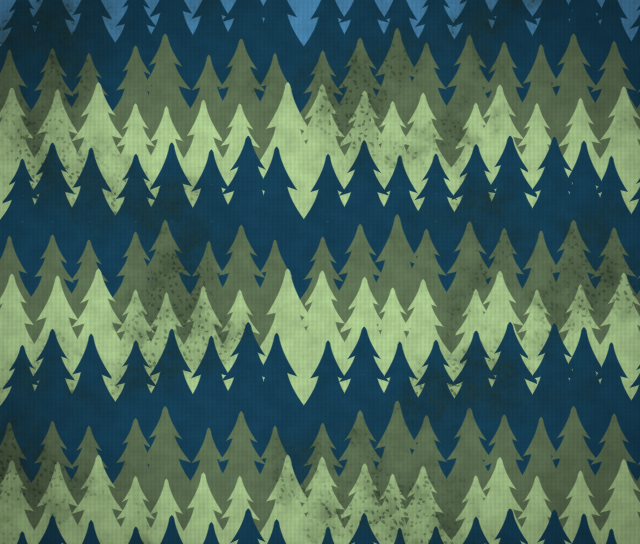
Give the GLSL for this pattern, as a Shadertoy shader.

```glsl
const vec3 SKY = vec3(0.26, 0.48, 0.63);
const vec3 INKS[3] = vec3[3](vec3(0.075, 0.225, 0.305),   // navy
                             vec3(0.33, 0.40, 0.295),     // olive
                             vec3(0.59, 0.70, 0.495));    // pale green
const vec3 DIRT = vec3(0.13, 0.18, 0.13);
const float BASES[3] = float[3](0.064, 0.211, 0.307);     // row floors, from the top
const float PERIOD = 0.3425;      // height of one navy-olive-green group
const float TOP_SHIFT = 0.025;    // the first row sits a little lower
const int ROWS = 10;
const float SPACING = 0.0691;     // mean distance between trees
const float JITTER = 0.5;
const float TREE_HEIGHT = 0.135;
const float HEIGHT_RANGE = 0.38;
const float THREADS = 125.0;
const float VIGNETTE = 0.3;

float hash(vec2 p) {
    vec3 q = fract(p.xyx * vec3(0.1031, 0.1030, 0.0973));
    q += dot(q, q.yzx + 33.33);
    return fract((q.x + q.y) * q.z);
}

// Distance to the nearest scattered point
float cellular(vec2 p) {
    vec2 cell = floor(p);
    float nearest = 2.0;
    for (int j = -1; j <= 1; j++)
    for (int i = -1; i <= 1; i++) {
        vec2 c = cell + vec2(i, j);
        vec2 point = c + vec2(hash(c), hash(c + 71.7));
        nearest = min(nearest, length(p - point));
    }
    return nearest;
}

float layeredSines(vec2 p) {
    float sum = 0.0, gain = 0.5;
    for (int i = 0; i < 6; i++) {
        sum += gain * sin(p.x + 1.7 * sin(p.y));
        p = mat2(0.8, 0.6, -0.6, 0.8) * p * 1.9 + 2.3;
        gain *= 0.62;
    }
    return sum;
}

// Fir of unit height: tip at the origin, y grows downward
float firDistance(vec2 p, int tiers, float tilt) {
    float dist = 1e3, start = 0.0, startWidth = 0.028;
    float firstEnd = tiers == 3 ? 0.40 : 0.58;
    float ax = abs(p.x);
    for (int i = 0; i < tiers; i++) {
        float f = float(i) / float(tiers - 1);
        float end = mix(firstEnd, 1.1, pow(f, 1.3));
        float endWidth = 0.06 + 0.37 * end;
        float t = clamp((p.y - start) / (end - start), 0.0, 1.0);
        float width = mix(startWidth, endWidth, pow(t, 1.6));
        if (i == 0) width *= sqrt(clamp(p.y / 0.04, 0.0, 1.0));
        float underside = end - 0.09 * (1.0 - ax / endWidth) + tilt * p.x;
        float tier = max(max((ax - width) * 0.85, p.y - underside), start - p.y);
        dist = min(dist, tier);
        start = end - 0.1;
        startWidth = 0.5 * endWidth;
    }
    return dist;
}

// Row of firs standing on a solid band
float rowDistance(vec2 p, float base, float seed) {
    float dist = base - p.y;
    float cell = floor(p.x / SPACING);
    for (int k = -2; k <= 2; k++) {
        vec2 id = vec2(cell + float(k) + 40.0, seed);
        float x = (cell + float(k) + 0.5 + JITTER * (hash(id) - 0.5)) * SPACING;
        float size = TREE_HEIGHT * (1.0 + HEIGHT_RANGE * (hash(id + 13.1) - 0.5));
        int tiers = hash(id + 29.7) < 0.55 ? 3 : 2;
        float tilt = 0.3 * (hash(id + 47.3) - 0.5);
        vec2 local = (p - vec2(x, base - size)) / size;
        dist = min(dist, firDistance(local, tiers, tilt) * size);
    }
    return dist;
}

// Grime, specks, cloth threads and darkened edges
vec3 weather(vec3 color, vec2 p, vec2 uv) {
    float mottle = layeredSines(p * 9.0);
    float grain = layeredSines(p * 75.0 + 4.0);
    float specks = 1.0 - smoothstep(0.08, 0.32, cellular(p * 75.0 + 0.3 * grain));
    float blots = 1.0 - smoothstep(0.1, 0.6, cellular(p * 17.0 + 0.25 * grain));
    float grime = smoothstep(-0.1, 0.9, mottle);
    color = mix(color, DIRT, grime * (0.13 + 0.38 * specks + 0.2 * blots));
    color *= 1.03 + 0.05 * grain - 0.04 * mottle;
    float warp = 0.4 * sin(p.y * 31.0) + 0.3 * grain;
    color *= 1.0 + 0.025 * sin(6.2832 * THREADS * p.x + warp);
    color *= 1.0 + 0.012 * sin(6.2832 * THREADS * p.y + warp);
    vec2 edge = uv * 2.0 - 1.0;
    float falloff = smoothstep(0.35, 1.9, dot(edge, edge));
    return color * (1.05 - VIGNETTE * falloff);
}

void mainImage(out vec4 fragColor, in vec2 fragCoord) {
    vec2 uv = fragCoord / iResolution.xy;
    vec2 p = vec2(fragCoord.x, iResolution.y - fragCoord.y) / iResolution.y;
    float soft = 0.8 / iResolution.y;

    // Nearer rows cover the ones above; each ink keeps the same trees
    vec3 color = SKY;
    for (int row = 0; row < ROWS; row++) {
        int kind = row % 3;
        float base = BASES[kind] + PERIOD * float(row / 3);
        if (row == 0) base += TOP_SHIFT;
        float dist = rowDistance(p, base, float(kind) * 17.0 + 5.0);
        color = mix(color, INKS[kind], 1.0 - smoothstep(-soft, soft, dist));
    }
    fragColor = vec4(weather(color, p, uv), 1.0);
}
```
